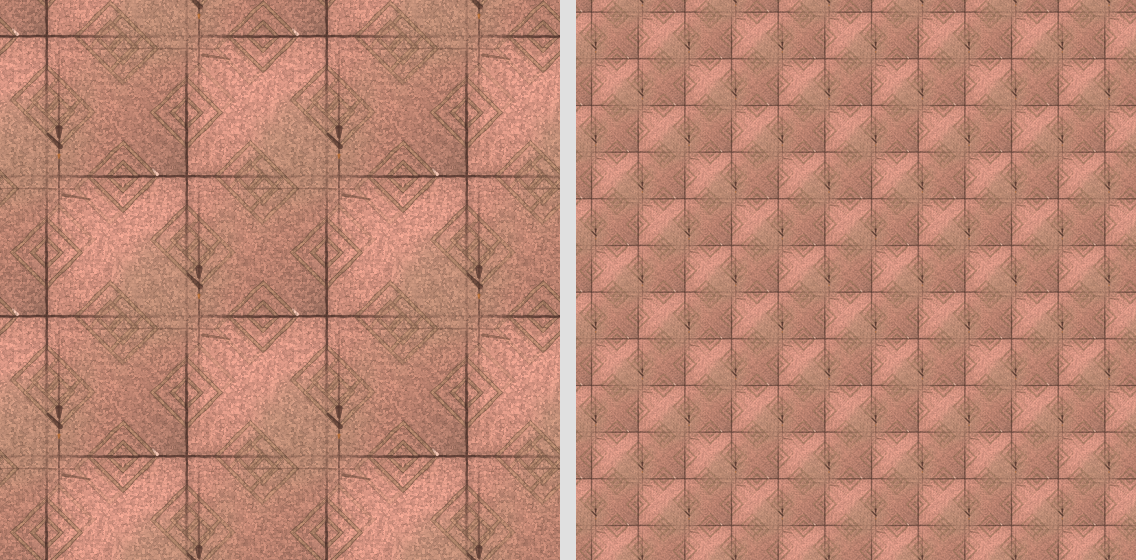
Left, the tile; right, the same tile 3 across and 3 down.
Give the GLSL for this texture, as a WebGL 1 fragment shader.

```glsl
precision highp float;
// Worn terracotta paving: 4 by 4 square slabs with nested diamonds on the joints.
// A crisp motif and a faded, shifted one alternate like a checkerboard and blend
// through a periodic weight; wrapped cellular noise supplies the stone grain.

uniform vec2 u_resolution;

#define SLABS 4.0
#define ORIGIN vec2(0.333, 0.26)
#define GHOST_SHIFT 0.088
#define ARM 0.455
#define OUTER 0.171
#define INNER 0.072
#define BAND 0.012
#define JOINT 0.009
#define GRAIN 64.0
#define GRAIN_DEPTH 0.26
#define TAU 6.2831853

const vec3 ROSE  = vec3(0.77, 0.53, 0.455);
const vec3 PALE  = vec3(0.87, 0.60, 0.53);
const vec3 OLIVE = vec3(0.68, 0.53, 0.43);
const vec3 SHADE = vec3(0.58, 0.42, 0.36);
const vec3 TAN   = vec3(0.66, 0.52, 0.39);
const vec3 UMBER = vec3(0.40, 0.28, 0.22);
const vec3 SOOT  = vec3(0.31, 0.20, 0.17);

float pixel;  // one pixel in slab units

float hash(vec2 p) {
  return fract(sin(dot(p, vec2(127.1, 311.7))) * 4375.85);
}

// Wrapped cellular noise: distance to the nearest point, and its random tone
vec2 cellular(vec2 p, float period) {
  vec2 base = floor(p);
  vec2 nearest = vec2(8.0, 0.0);
  for (int j = -1; j <= 1; j++) {
    for (int i = -1; i <= 1; i++) {
      vec2 cell = base + vec2(float(i), float(j));
      vec2 id = mod(cell, period);
      vec2 point = cell + vec2(hash(id), hash(id + 37.3));
      float dist = length(point - p);
      if (dist < nearest.x) nearest = vec2(dist, hash(id + 71.9));
    }
  }
  return nearest;
}

// Diagonal lattice coordinates, each from -0.5 to 0.5 around a motif centre
vec2 lattice(vec2 q) {
  return fract(0.5 * vec2(q.x + q.y, q.x - q.y) + 0.5) - 0.5;
}

float stroke(float dist, float halfWidth) {
  return 1.0 - smoothstep(halfWidth - 0.6 * pixel, halfWidth + 0.6 * pixel, abs(dist));
}

float segment(vec2 p, vec2 a, vec2 b, float halfWidth) {
  vec2 ab = b - a;
  float t = clamp(dot(p - a, ab) / dot(ab, ab), 0.0, 1.0);
  return stroke(length(p - a - ab * t), halfWidth * (1.0 - 0.5 * t));
}

// Nested diamonds on four arms: x = raised band, y = engraved edges
vec2 diamonds(vec2 d, float shift) {
  vec2 arm = abs(d + shift) - ARM;
  float radius = 0.7071 * min(abs(arm.x) + abs(d.y), abs(d.x) + abs(arm.y));
  float ring = min(abs(radius - OUTER), abs(radius - INNER));
  return vec2(stroke(ring, BAND), stroke(ring - BAND, 0.0035));
}

void main() {
  vec2 uv = gl_FragCoord.xy / u_resolution;
  pixel = SLABS / u_resolution.x;
  vec2 q = vec2(uv.x, 1.0 - uv.y) * SLABS - ORIGIN;  // y runs downwards

  // Crisp and ghost motif frames, and the weight of the ghost
  vec2 diag = lattice(q);
  vec2 crisp = vec2(diag.x + diag.y, diag.x - diag.y);
  vec2 ghostDiag = lattice(q - vec2(1.0 + GHOST_SHIFT, GHOST_SHIFT));
  vec2 ghost = vec2(ghostDiag.x + ghostDiag.y, ghostDiag.x - ghostDiag.y);
  vec2 wave = cos(TAU * diag);
  float fade = clamp(0.4 + 0.3 * sin(TAU * diag.x) - 0.2 * (wave.x + wave.y), 0.0, 1.0);

  // Slab colour: pale alternate slabs, olive haze, shaded corners
  vec2 grain = cellular(q * GRAIN, 2.0 * GRAIN);
  vec2 mottle = cellular(q * 12.0, 24.0);
  float cloud = sin(TAU * (3.0 * diag.x + diag.y) + 2.0 * sin(TAU * 2.0 * diag.y))
              * sin(TAU * (2.0 * diag.y - diag.x) + 1.0);
  float glow = 0.5 * (wave.x - wave.y) + 0.25 * cloud + 0.3 * (0.5 - mottle.x);
  vec3 color = mix(ROSE, PALE, smoothstep(-0.6, 1.0, glow));
  color = mix(color, OLIVE, 0.6 * smoothstep(0.3, 0.85, fade + 0.08 * cloud));
  vec2 quadrant = smoothstep(-0.015, 0.015, -crisp);
  float reach = exp(-2.8 * length(crisp));
  color = mix(color, SHADE, 0.85 * quadrant.x * quadrant.y * reach);
  color = mix(color, PALE, 0.6 * (1.0 - quadrant.y) * reach);

  // Raised diamonds with engraved edges
  float wobble = 0.003 * sin(TAU * 9.0 * diag.x) * sin(TAU * 7.0 * diag.y);
  vec2 sharp = diamonds(crisp + wobble, 0.0) * (1.0 - 0.45 * fade);
  vec2 worn = diamonds(ghost - wobble, 0.091) * (0.1 + 0.85 * fade);
  color = mix(color, TAN, 0.6 * max(sharp.x, worn.x));
  color = mix(color, UMBER, 0.6 * max(sharp.y, worn.y));

  // Joints: the main grid and its thinner shifted double
  vec2 joint = abs(fract(q + 0.5 + wobble) - 0.5);
  vec2 twin = abs(fract(q - GHOST_SHIFT + 0.5 - wobble) - 0.5);
  float near = min(joint.x, joint.y);
  color = mix(color, SHADE, 0.4 * (1.0 - fade) * exp(-28.0 * near));
  float grooves = stroke(near, JOINT) * (0.95 - 0.85 * fade);
  float doubles = max(stroke(twin.x, 0.75 * JOINT), 0.6 * stroke(twin.y, 0.6 * JOINT)) * 0.8 * fade;
  color = mix(color, SOOT, 0.9 * max(grooves, doubles));

  // Chips, a scratch and a glint
  float chips = max(segment(ghost, vec2(0.0, -0.43), vec2(0.0, -0.37), 0.026),
                    segment(ghost, vec2(0.01, -0.30), vec2(-0.08, -0.39), 0.018));
  color = mix(color, SOOT, 0.75 * chips);
  color = mix(color, UMBER, 0.55 * segment(ghost, vec2(0.03, 0.045), vec2(0.22, 0.075), 0.012));
  color = mix(color, vec3(0.78, 0.48, 0.25), segment(ghost, vec2(0.0, -0.24), vec2(0.0, -0.22), 0.011));
  color = mix(color, vec3(0.95, 0.78, 0.71), 0.8 * segment(crisp, vec2(-0.21, -0.015), vec2(-0.24, -0.05), 0.012));

  // Stone grain
  color *= 1.0 + GRAIN_DEPTH * (grain.y - 0.5);
  color = mix(color, UMBER, 0.35 * smoothstep(0.5, 0.95, grain.x) * (1.1 - 0.5 * smoothstep(0.0, 1.0, glow)));
  gl_FragColor = vec4(color, 1.0);
}
```
